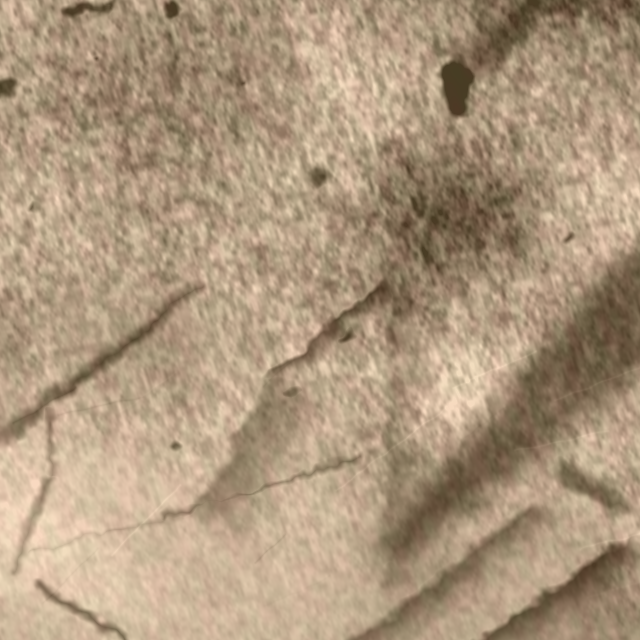
Give the GLSL for this texture, as a three.js fragment shader.

```glsl
// Weathered, scratched stone in sepia: a cloudy tone field carries fine slanted grain,
// then one-sided ridges, tapered grooves, chips and hairline scratches shade it.
// A single tone value is finally mapped to a warm brown-to-cream ramp.

varying vec2 vUv;

const vec3 DARK_BROWN = vec3(0.40, 0.33, 0.24);
const vec3 CREAM = vec3(0.93, 0.83, 0.72);
const float BASE_TONE = 0.67;
const float CLOUD_CONTRAST = 0.50;
const float GRAIN_CONTRAST = 0.78;
const float GRAIN_SCALE = 135.0;
const float TINT_AMOUNT = 0.035;
const float EDGE_WARP = 0.014;
const int CHIP_COUNT = 12;
const int HAIRLINE_COUNT = 16;

float hash(vec2 p) {
  vec3 q = fract(p.xyx * 0.1031);
  q += dot(q, q.yzx + 33.33);
  return fract((q.x + q.y) * q.z);
}

float noise(vec2 p) {
  vec2 i = floor(p), f = fract(p);
  f = f * f * (3.0 - 2.0 * f);
  return mix(mix(hash(i), hash(i + vec2(1, 0)), f.x),
             mix(hash(i + vec2(0, 1)), hash(i + vec2(1, 1)), f.x), f.y);
}

float fbm(vec2 p) {
  float sum = 0.0, amp = 0.5;
  for (int i = 0; i < 5; i++) {
    sum += amp * noise(p);
    p = mat2(1.6, 1.2, -1.2, 1.6) * p + 7.3;
    amp *= 0.5;
  }
  return sum;
}

// Soft elliptical patch
float patch2(vec2 p, vec2 centre, vec2 radius) {
  vec2 d = (p - centre) / radius;
  return exp(-dot(d, d));
}

// Groove from a to b whose half width runs from wa to wb
float groove(vec2 p, vec2 a, vec2 b, float wa, float wb, float soft) {
  vec2 ab = b - a;
  float h = clamp(dot(p - a, ab) / dot(ab, ab), 0.0, 1.0);
  float d = length(p - a - ab * h) - mix(wa, wb, h);
  return 1.0 - smoothstep(-soft, soft, d);
}

// Crisp edge from a to b that fades out on its right-hand side
float ridge(vec2 p, vec2 a, vec2 b, float soft, float fade) {
  vec2 dir = normalize(b - a), q = p - a;
  float along = dot(q, dir), across = dot(q, vec2(dir.y, -dir.x));
  float ends = smoothstep(-0.02, 0.02, along) * smoothstep(-0.02, 0.02, length(b - a) - along);
  float falloff = max(across, 0.0) / fade;
  return ends * smoothstep(-soft, soft, across) * exp(-falloff * falloff);
}

// Broad light and dark areas
float cloudTone(vec2 p) {
  float t = BASE_TONE + CLOUD_CONTRAST * (fbm(p * 4.5 + 3.0) - 0.5);
  t += 0.24 * patch2(p, vec2(0.06, 0.18), vec2(0.22, 0.22));
  t += 0.18 * patch2(p, vec2(0.57, 0.88), vec2(0.13, 0.12));
  t += 0.24 * patch2(p, vec2(0.94, 0.69), vec2(0.10, 0.09));
  t += 0.20 * patch2(p, vec2(0.72, 0.40), vec2(0.11, 0.08));
  t -= 0.25 * patch2(p, vec2(0.28, 0.87), vec2(0.17, 0.10));
  t -= 0.40 * patch2(p, vec2(0.74, 0.66), vec2(0.12, 0.09));
  t -= 0.28 * patch2(p, vec2(0.64, 0.65), vec2(0.04, 0.12));
  t -= 0.45 * patch2(p, vec2(0.95, 1.03), vec2(0.25, 0.10));
  t -= 0.35 * patch2(p, vec2(0.98, 0.04), vec2(0.14, 0.10));
  return t - 0.12 * smoothstep(0.35, 0.65, p.y);
}

// Main carved lines and shadows
float carvedShade(vec2 p) {
  float s = 0.62 * groove(p, vec2(-0.02, 0.30), vec2(0.31, 0.55), 0.013, 0.006, 0.012);
  s = max(s, 0.66 * ridge(p, vec2(0.42, 0.41), vec2(0.60, 0.565), 0.005, 0.022));
  s = max(s, 0.48 * ridge(p, vec2(0.30, 0.20), vec2(0.43, 0.42), 0.010, 0.085));
  s = max(s, 0.52 * groove(p, vec2(0.26, 0.19), vec2(0.56, 0.285), 0.005, 0.004, 0.007));
  s = max(s, 0.25 * groove(p, vec2(0.04, 0.14), vec2(0.28, 0.19), 0.002, 0.004, 0.007));
  s = max(s, 0.60 * groove(p, vec2(0.62, 0.15), vec2(1.02, 0.53), 0.025, 0.085, 0.035));
  s = max(s, 0.55 * ridge(p, vec2(0.53, -0.02), vec2(0.84, 0.22), 0.010, 0.042));
  s = max(s, 0.72 * ridge(p, vec2(0.72, -0.02), vec2(0.98, 0.16), 0.007, 0.040));
  s = max(s, 0.60 * groove(p, vec2(0.88, 0.26), vec2(0.97, 0.21), 0.015, 0.010, 0.014));
  s = max(s, 0.70 * groove(p, vec2(0.06, 0.085), vec2(0.20, 0.00), 0.008, 0.005, 0.008));
  s = max(s, 0.55 * groove(p, vec2(0.02, 0.11), vec2(0.08, 0.25), 0.004, 0.009, 0.009));
  s = max(s, 0.50 * groove(p, vec2(0.085, 0.26), vec2(0.075, 0.36), 0.004, 0.007, 0.008));
  s = max(s, 0.88 * groove(p, vec2(0.715, 0.82), vec2(0.715, 0.88), 0.010, 0.028, 0.008));
  s = max(s, 0.50 * groove(p, vec2(0.73, 0.88), vec2(0.83, 0.99), 0.020, 0.020, 0.025));
  s = max(s, 0.70 * groove(p, vec2(0.11, 0.985), vec2(0.17, 0.985), 0.008, 0.007, 0.006));
  return max(s, 0.30 * ridge(p, vec2(0.60, 0.08), vec2(0.605, 0.56), 0.010, 0.050));
}

void main() {
  vec2 p = vUv;
  vec2 warp = vec2(noise(p * 38.0), noise(p * 38.0 + 19.0)) - 0.5;
  warp += 0.5 * vec2(noise(p * 95.0), noise(p * 95.0 + 41.0)) - 0.25;
  vec2 rough = p + EDGE_WARP * warp;
  float shade = carvedShade(rough);
  float tone = cloudTone(p + 3.0 * EDGE_WARP * warp);

  // Scattered chips
  for (int i = 0; i < CHIP_COUNT; i++) {
    vec2 id = vec2(float(i), 5.0);
    vec2 c = vec2(hash(id), hash(id + 31.0));
    float r = mix(0.002, 0.015, pow(hash(id + 57.0), 3.0));
    shade = max(shade, 0.65 * groove(rough, c, c + r * vec2(1.0, 0.5), r, r, 0.006));
  }

  // Faint hairlines, light and dark, in the lower half
  for (int i = 0; i < HAIRLINE_COUNT; i++) {
    vec2 id = vec2(float(i), 83.0);
    vec2 a = vec2(hash(id), 0.4 * hash(id + 11.0));
    float angle = mix(0.2, 0.8, hash(id + 23.0));
    vec2 b = a + mix(0.06, 0.22, hash(id + 37.0)) * vec2(cos(angle), sin(angle));
    tone += 0.30 * (hash(id + 49.0) - 0.5) * groove(p + 0.3 * EDGE_WARP * warp, a, b, 0.001, 0.001, 0.003);
  }

  // Slanted grain, strongest above and muted inside the shadows
  vec2 g = vec2(p.x + 0.3 * p.y, 0.6 * p.y - 0.1 * p.x) * GRAIN_SCALE;
  float grain = 0.5 * noise(g) + 0.35 * noise(g * 0.5 + 9.0) + 0.25 * noise(g * 1.7 + 4.0) - 0.55;
  float coarse = smoothstep(0.25, 0.70, p.y + 0.25 * p.x + 0.5 * (fbm(p * 6.0) - 0.5));
  tone += GRAIN_CONTRAST * grain * mix(0.45, 1.15, coarse) * (1.0 - 0.8 * shade);
  tone = clamp(tone - shade, -0.2, 1.06);

  // Warm ramp with a slight red-green drift
  float tint = noise(g * 0.4 + 60.0) - 0.5;
  vec3 color = mix(DARK_BROWN, CREAM, tone) + TINT_AMOUNT * tint * vec3(1.0, -0.6, 0.2);
  gl_FragColor = vec4(color, 1.0);
}
```
